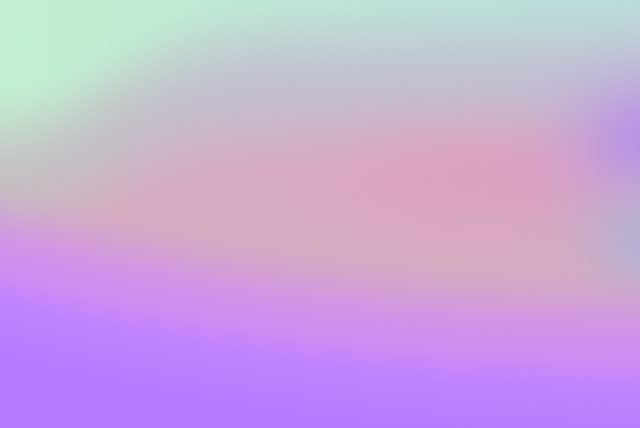
Write a Shadertoy shader that draws this background.

```glsl
// Soft elliptical falloff around a centre
float glow(vec2 p, vec2 centre, vec2 radius) {
    vec2 d = (p - centre) / radius;
    return exp(-dot(d, d));
}

float hash(vec2 p) {
    return fract(sin(dot(p, vec2(12.99, 78.23))) * 43758.5);
}

void mainImage(out vec4 fragColor, in vec2 fragCoord) {
    vec2 p = fragCoord / iResolution.xy;
    p.y = 1.0 - p.y; // depth below the top edge

    // Mint sky, reaching lower on the left, fading through slate to rose
    float depth = p.y - 0.22 * exp(-p.x * p.x / 0.05);
    vec3 mint = mix(vec3(0.76, 0.94, 0.82), vec3(0.73, 0.88, 0.86), p.x);
    vec3 slate = mix(vec3(0.77, 0.75, 0.76), vec3(0.76, 0.75, 0.82), smoothstep(0.0, 0.5, p.x));
    vec3 rose = vec3(0.84, 0.67, 0.755);
    vec3 color = mix(mint, slate, smoothstep(-0.05, 0.22, depth));
    color = mix(color, rose, smoothstep(0.17, 0.43, depth));

    // Warm pink centre and cool glows on the right edge
    color = mix(color, vec3(0.88, 0.62, 0.75), 0.75 * glow(p, vec2(0.76, 0.41), vec2(0.20, 0.12)));
    color = mix(color, vec3(0.72, 0.56, 0.92), 0.90 * glow(p, vec2(1.02, 0.33), vec2(0.12, 0.14)));
    color = mix(color, vec3(0.70, 0.70, 0.84), 0.90 * glow(p, vec2(1.03, 0.56), vec2(0.11, 0.13)));

    // Violet ground below a curved horizon, with an orchid rim
    float ground = p.y - (0.615 + 0.40 * p.x - 0.195 * p.x * p.x);
    color = mix(color, vec3(0.81, 0.56, 0.94), smoothstep(-0.20, 0.01, ground));
    color = mix(color, vec3(0.75, 0.51, 1.0), smoothstep(-0.01, 0.11, ground));
    color = mix(color, vec3(0.71, 0.47, 1.0), smoothstep(0.06, 0.28, ground));

    // Dither against banding
    color += (hash(fragCoord) - 0.5) / 255.0;
    fragColor = vec4(color, 1.0);
}
```
